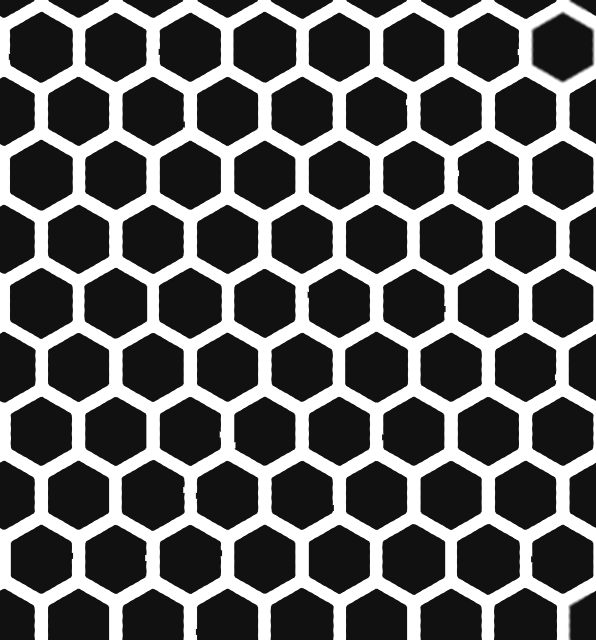
Give the GLSL for this pattern, as a Shadertoy shader.

```glsl
const vec2 GRID = vec2(8.0, 10.0);          // columns, rows
const vec2 FIRST_CENTER = vec2(0.055, 0.26); // in cells from the lower left
const float ROW_HEIGHT = 0.866;             // relative to the column width
const vec3 INK = vec3(0.067);
const vec3 PAPER = vec3(1.0);

float hash(vec2 p) {
    return fract(sin(dot(p, vec2(127.1, 311.7))) * 43758.5453);
}

// Upright hexagon with slightly blunted corners
float hexagon(vec2 p, float radius) {
    p = abs(p);
    float sides = max(p.x, dot(p, vec2(0.5, 0.866)));
    return max(sides, length(p) / 1.135) - radius;
}

float box(vec2 p, vec2 halfSize) {
    vec2 d = abs(p) - halfSize;
    return max(d.x, d.y);
}

// Small burr or notch on one upright side of a few cells
float chipSide(float d, vec2 p, vec2 id, float radius) {
    float pick = hash(id + 17.3);
    float side = hash(id + 5.1) < 0.5 ? -1.0 : 1.0;
    float height = mix(-0.2, 0.2, hash(id + 9.7));
    float chip = box(p - vec2(side * radius, height), vec2(0.016, 0.04));
    if (pick < 0.14) return min(d, chip);
    if (pick < 0.22) return max(d, -chip);
    return d;
}

float sameCell(vec2 a, vec2 b) {
    return 1.0 - step(0.5, distance(a, b));
}

// Blurred cells: one whole, one on its left half only
float cellSoftness(vec2 p, vec2 id) {
    float whole = sameCell(id, vec2(7.0, 9.0));
    float leftHalf = sameCell(id, vec2(0.0)) * smoothstep(0.06, 0.25, -p.x);
    return 0.022 * max(whole, leftHalf);
}

// Ink coverage of one cell
float cellInk(vec2 p, vec2 id, float pixel) {
    float radius = 0.410 + 0.011 * step(0.87, hash(id + 2.9));
    float ripple = 0.0025 * sin(p.x * 57.0 + 6.28 * hash(id)) * sin(p.y * 49.0);
    float d = chipSide(hexagon(p, radius) + ripple, p, id, radius);
    float blur = 0.6 * pixel + cellSoftness(p, id);
    return 1.0 - smoothstep(-blur, blur, d);
}

// Staggered rows: test the row below and the row above each point
float honeycombInk(vec2 q, float pixel) {
    float ink = 0.0;
    for (int i = 0; i < 2; i++) {
        float row = floor(q.y) + float(i);
        float x = q.x - 0.5 * mod(row, 2.0);
        float column = floor(x + 0.5);
        vec2 local = vec2(x - column, (q.y - row) * ROW_HEIGHT);
        vec2 id = mod(vec2(column, row), GRID);
        ink = max(ink, cellInk(local, id, pixel));
    }
    return ink;
}

void mainImage(out vec4 fragColor, in vec2 fragCoord) {
    vec2 q = fragCoord / iResolution.xy * GRID - FIRST_CENTER;
    float pixel = GRID.x / iResolution.x;
    fragColor = vec4(mix(PAPER, INK, honeycombInk(q, pixel)), 1.0);
}
```
